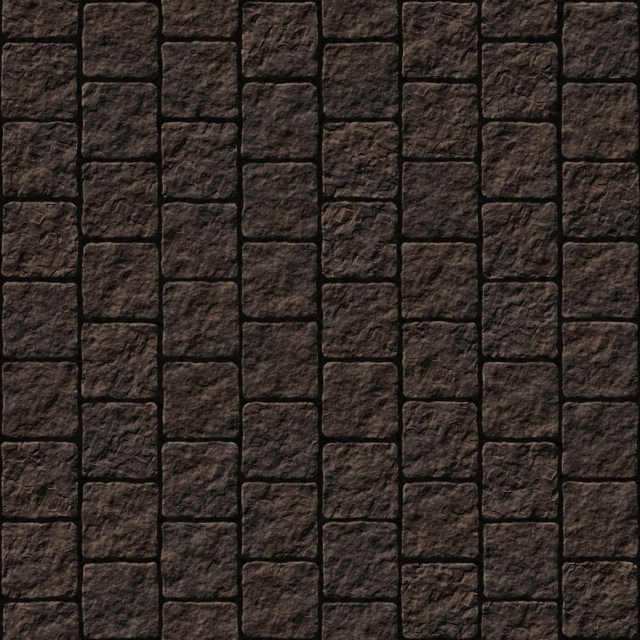
This texture is drawn by a Shadertoy shader. Its source:

```glsl
const float CELLS = 8.0;
const vec3 GAP_COLOR = vec3(0.050, 0.044, 0.039);
const vec3 BROWN_STONE = vec3(0.226, 0.182, 0.160);
const vec3 GREY_STONE = vec3(0.206, 0.178, 0.165);
const vec3 RIM_COLOR = vec3(0.34, 0.29, 0.265);

float hash(vec2 p) {
    vec3 q = fract(p.xyx * vec3(0.1031, 0.1030, 0.0973));
    q += dot(q, q.yzx + 33.33);
    return fract((q.x + q.y) * q.z);
}

// Value noise that wraps after a whole number of lattice steps
float noise(vec2 p, float period, float seed) {
    vec2 i = floor(p);
    vec2 f = p - i;
    f = f * f * f * (f * (f * 6.0 - 15.0) + 10.0);
    vec2 a = mod(i, period) + seed;
    vec2 b = mod(i + 1.0, period) + seed;
    return mix(mix(hash(a), hash(vec2(b.x, a.y)), f.x),
               mix(hash(vec2(a.x, b.y)), hash(b), f.x), f.y);
}

// Noise on a turned lattice; the whole-number matrix keeps it wrapping
float stoneNoise(vec2 p, float freq, float seed) {
    vec2 turned = mat2(2.0, 1.0, -1.0, 2.0) * p;
    return noise(turned * freq, CELLS * freq, seed);
}

float fbm(vec2 p, float freq, float seed) {
    float sum = 0.0;
    float amp = 0.5;
    for (int i = 0; i < 4; i++) {
        sum += amp * stoneNoise(p, freq, seed);
        freq *= 2.0;
        seed += 17.0;
        amp *= 0.54;
    }
    return sum;
}

float roundBox(vec2 p, vec2 halfSize, float radius) {
    vec2 q = abs(p) - halfSize + radius;
    return length(max(q, 0.0)) + min(max(q.x, q.y), 0.0) - radius;
}

// Alternate columns slide by half a stone
vec2 stagger(vec2 p) {
    return p + vec2(0.0, 0.5 * mod(floor(p.x) + 1.0, 2.0));
}

vec2 stoneId(vec2 p) {
    return mod(floor(stagger(p)), CELLS);
}

// Signed distance to the uneven outline of the stone
float stoneDistance(vec2 p) {
    vec2 id = stoneId(p);
    vec2 local = fract(stagger(p)) - 0.5;
    vec2 jitter = vec2(hash(id + 11.0), hash(id + 47.0)) - 0.5;
    vec2 wobble = vec2(stoneNoise(p, 2.0, 3.0), stoneNoise(p, 2.0, 71.0)) - 0.5;
    float chips = stoneNoise(p, 7.0, 29.0) - 0.5;
    float radius = mix(0.06, 0.10, hash(id + 83.0));
    return roundBox(local + jitter * 0.015 + wobble * 0.025, vec2(0.471), radius) + chips * 0.016;
}

// Rough rock with broken ledges and pits
float rockHeight(vec2 p, float roughness) {
    vec2 warp = vec2(stoneNoise(p, 4.0, 131.0), stoneNoise(p, 4.0, 167.0)) - 0.5;
    vec2 q = p + warp * 0.06;
    float ledges = smoothstep(0.34, 0.60, stoneNoise(q, 3.0, 211.0));
    float pits = smoothstep(0.12, 0.42, stoneNoise(q, 6.0, 251.0));
    return 0.62 * fbm(p, 2.0, 307.0) + roughness * (0.055 * ledges + 0.075 * pits);
}

float surfaceHeight(vec2 p, float roughness) {
    float bevel = smoothstep(0.012, -0.035, stoneDistance(p));
    return 0.07 * bevel + rockHeight(p, roughness);
}

// Slope facing a light at the upper left
float litSlope(vec2 p, float roughness) {
    const float STEP = 0.011;
    float h = surfaceHeight(p, roughness);
    vec2 grad = vec2(surfaceHeight(p + vec2(STEP, 0.0), roughness),
                     surfaceHeight(p + vec2(0.0, STEP), roughness)) - h;
    return dot(grad / STEP, vec2(0.5, -0.866));
}

void mainImage(out vec4 fragColor, in vec2 fragCoord) {
    vec2 p = fragCoord / iResolution.xy * CELLS;
    vec2 id = stoneId(p);
    float d = stoneDistance(p);
    float roughness = mix(0.4, 1.4, hash(id + 5.0));

    // Mottled tint and grain
    float tint = 0.8 * stoneNoise(p, 1.0, 401.0) + 0.2 * hash(id + 61.0);
    vec3 stone = mix(GREY_STONE, BROWN_STONE, smoothstep(0.2, 0.8, tint));
    stone *= mix(0.96, 1.04, hash(id + 97.0));
    stone *= 0.84 + 0.32 * stoneNoise(p, 14.0, 431.0);

    // Thin worn rim, then relief lighting
    float rim = smoothstep(0.004, -0.010, d) * smoothstep(-0.036, -0.012, d);
    stone = mix(stone, RIM_COLOR, rim * mix(0.1, 0.7, stoneNoise(p, 4.0, 463.0)));
    stone *= clamp(1.0 + 0.22 * litSlope(p, roughness), 0.25, 1.8);

    // Dark earth between the stones
    vec3 gap = GAP_COLOR * (0.55 + 0.9 * stoneNoise(p, 9.0, 491.0));
    float cover = smoothstep(0.012, -0.012, d);
    fragColor = vec4(mix(gap, stone, cover), 1.0);
}
```
